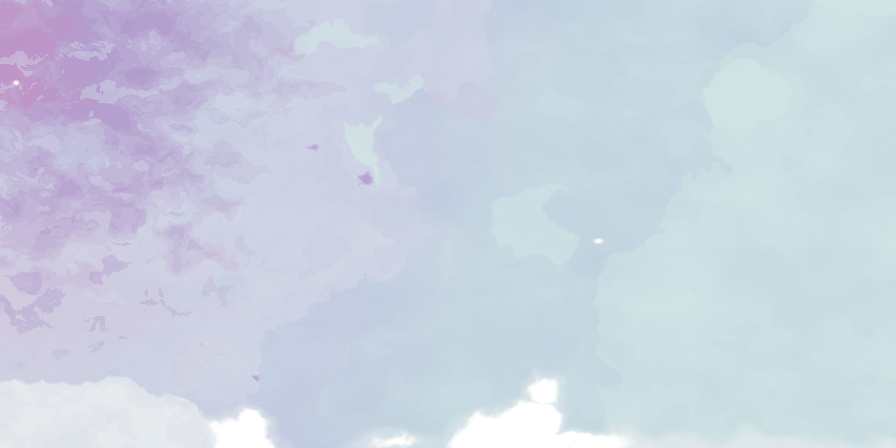
This background is drawn by a Shadertoy shader. Its source:

```glsl
// Pastel watercolour wash: violet corner, lavender and mint stains, white clouds below.

const vec3 BLUE       = vec3(0.778, 0.850, 0.884);
const vec3 PERIWINKLE = vec3(0.775, 0.806, 0.884);
const vec3 LAVENDER   = vec3(0.818, 0.836, 0.897);
const vec3 ROSE_GREY  = vec3(0.815, 0.790, 0.872);
const vec3 VIOLET     = vec3(0.685, 0.590, 0.795);
const vec3 PINK       = vec3(0.770, 0.560, 0.770);
const vec3 AQUA       = vec3(0.802, 0.878, 0.890);
const vec3 MINT       = vec3(0.820, 0.896, 0.895);
const vec3 PALE       = vec3(0.920, 0.937, 0.940);
const vec3 WHITE      = vec3(0.995, 1.000, 0.995);

const float WARP = 0.14;        // raggedness of the wash borders
const float FINE_WARP = 0.08;   // raggedness of the smaller stains
const float MOTTLE = 0.055;     // strength of the faint overall blotches
const float EDGE = 0.004;       // border softness, in canvas heights

// Cloud puffs: centre.xy, radii.zw
const vec4 PUFFS[7] = vec4[7](
    vec4(0.540, 0.000, 0.075, 0.050), vec4(0.560, 0.050, 0.036, 0.028),
    vec4(1.110, 0.000, 0.105, 0.075), vec4(1.180, 0.045, 0.070, 0.058),
    vec4(1.217, 0.125, 0.036, 0.030), vec4(1.290, 0.000, 0.110, 0.030),
    vec4(0.880, 0.000, 0.050, 0.010));

float hash(vec2 p) {
    return fract(sin(dot(p, vec2(127.1, 311.7))) * 43758.5453);
}

float noise(vec2 p) {
    vec2 i = floor(p), f = fract(p);
    f = f * f * (3.0 - 2.0 * f);
    return mix(mix(hash(i), hash(i + vec2(1, 0)), f.x),
               mix(hash(i + vec2(0, 1)), hash(i + vec2(1, 1)), f.x), f.y);
}

// Layered noise, centred on zero
float fbm(vec2 p) {
    float sum = 0.0, amp = 0.45;
    for (int i = 0; i < 5; i++) {
        sum += amp * (noise(p) - 0.5);
        p = mat2(1.6, 1.2, -1.2, 1.6) * p + 7.3;
        amp *= 0.54;
    }
    return sum;
}

// Approximate signed distance to an ellipse
float ellipse(vec2 p, vec2 centre, vec2 radii) {
    return (length((p - centre) / radii) - 1.0) * min(radii.x, radii.y);
}

float fill(float d) { return smoothstep(EDGE, -EDGE, d); }

// Lays a flat ragged stain over a colour
vec3 stain(vec3 col, vec3 tint, float amount, vec2 p, vec2 centre, vec2 radii) {
    return mix(col, tint, amount * fill(ellipse(p, centre, radii)));
}

// Flat tones joined by narrow ramps
float bands(float v, float n) {
    v *= n;
    return (floor(v) + smoothstep(0.85, 1.0, fract(v))) / n;
}

void mainImage(out vec4 fragColor, in vec2 fragCoord) {
    vec2 uv = fragCoord / iResolution.xy;
    vec2 p = vec2(2.0 * uv.x, uv.y);
    vec2 drift = vec2(fbm(p * 13.0), fbm(p * 15.0 + 31.0));
    vec2 q = p + WARP * drift, s = p + FINE_WARP * drift;
    float grain = fbm(s * vec2(12.0, 19.0) + 5.0);
    float blotch = fbm(s * vec2(6.0, 9.0) + 17.0);

    // Blue ground with a periwinkle seam
    float seam = smoothstep(0.72, 1.18, q.x + 0.45 * (0.5 - q.y));
    vec3 col = mix(PERIWINKLE, BLUE, clamp(bands(seam + 0.5 * blotch, 7.0), 0.0, 1.0));

    // Lavender wash on the left, aqua wash on the right
    float leftEdge = mix(0.55, 0.95, smoothstep(0.15, 0.50, q.y))
                   - 0.08 * smoothstep(0.58, 0.68, q.y)
                   + 0.22 * smoothstep(0.74, 0.84, q.y);
    float rightEdge = mix(1.36, 1.60, smoothstep(0.40, 0.66, q.y))
                    + 0.22 * smoothstep(0.85, 1.0, q.y);
    col = mix(col, LAVENDER, (0.8 - 0.25 * smoothstep(0.7, 0.9, p.y)) * fill(q.x - leftEdge));
    col = mix(col, AQUA, 0.85 * fill(rightEdge - q.x));
    col += MOTTLE * vec3(1.0, 0.8, 0.4) * bands(blotch + 0.5 * grain, 10.0);
    float patches = fbm(q * vec2(8.0, 11.0) + 40.0);
    col = mix(col, PERIWINKLE, 0.45 * smoothstep(0.10, 0.12, patches) * smoothstep(1.1, 0.9, p.x));

    // Rosy lower left
    float rose = 1.0 - length((p - vec2(0.0, 0.40)) / vec2(0.62, 0.36));
    col = mix(col, ROSE_GREY, clamp(bands(1.4 * rose + 1.2 * grain, 4.0), 0.0, 0.9));

    // Violet corner in stepped tones, pink at the margin
    float corner = 1.0 - length((p - vec2(0.16, 0.90)) / vec2(0.54, 0.56));
    float violet = 1.05 * corner + 1.1 * grain + 0.4 * blotch;
    col = mix(col, VIOLET, clamp(bands(violet, 7.0), 0.0, 0.85));
    float pink = 1.0 - length((p - vec2(0.0, 0.88)) / vec2(0.25, 0.24));
    col = mix(col, PINK, clamp(bands(pink + 0.8 * grain, 5.0), 0.0, 0.7));

    // Small torn flecks across the left half
    float torn = fbm(s * vec2(20.0, 32.0) + 9.0);
    float leftFade = smoothstep(0.75, 0.25, p.x) * smoothstep(0.12, 0.30, p.y);
    col = mix(col, LAVENDER, 0.45 * leftFade * smoothstep(0.13, 0.15, torn));
    col = mix(col, VIOLET, 0.35 * leftFade * smoothstep(-0.14, -0.16, torn));

    // Mint crescent, open to the right
    float crescent = max(ellipse(s, vec2(1.195, 0.510), vec2(0.110, 0.075)),
                         -ellipse(s, vec2(1.275, 0.525), vec2(0.058, 0.045)));
    crescent = min(crescent, ellipse(s, vec2(1.240, 0.455), vec2(0.045, 0.030)));
    col = mix(col, AQUA, 0.85 * fill(crescent));

    // Mint stains at right and near the upper middle
    col = stain(col, MINT, 0.8, s, vec2(1.67, 0.785), vec2(0.095, 0.070));
    col = stain(col, MINT, 0.8, s, vec2(1.95, 1.00), vec2(0.14, 0.035));
    col = stain(col, MINT, 0.6, q, vec2(0.74, 0.92), vec2(0.08, 0.030));
    col = stain(col, MINT, 0.6, q, vec2(0.89, 0.785), vec2(0.045, 0.022));
    float sliver = abs(s.x - 0.84 + 0.25 * (s.y - 0.605)) - 0.33 * (s.y - 0.605);
    col = mix(col, MINT, 0.8 * fill(max(sliver, s.y - 0.72)));

    // Lilac stains, violet flecks and white specks
    col = stain(col, PERIWINKLE, 0.8, s, vec2(0.885, 0.955), vec2(0.08, 0.055));
    col = stain(col, ROSE_GREY, 0.4, q, vec2(1.02, 0.775), vec2(0.09, 0.030));
    col = stain(col, VIOLET, 0.8, s, vec2(0.820, 0.610), vec2(0.011, 0.007));
    col = stain(col, VIOLET, 0.7, s, vec2(0.685, 0.660), vec2(0.014, 0.006));
    col = stain(col, VIOLET, 0.7, s, vec2(0.557, 0.170), vec2(0.012, 0.007));
    col = stain(col, WHITE, 1.0, p, vec2(1.336, 0.462), vec2(0.009, 0.005));
    col = stain(col, WHITE, 1.0, p, vec2(0.036, 0.815), vec2(0.006, 0.005));

    // Pale bank at lower left and white clouds along the foot
    float bank = min(ellipse(s, vec2(0.12, 0.03), vec2(0.22, 0.13)),
                     ellipse(s, vec2(0.26, 0.02), vec2(0.23, 0.13)));
    col = mix(col, PALE, (0.7 + bands(0.8 * grain, 8.0)) * fill(bank));
    float cloud = 1.0;
    for (int i = 0; i < 7; i++)
        cloud = min(cloud, ellipse(s, PUFFS[i].xy, PUFFS[i].zw));
    col = mix(col, PALE, 0.5 * smoothstep(0.025, 0.0, cloud));
    col = mix(col, PALE, 0.6 * smoothstep(0.05, 0.0, s.y) * smoothstep(1.25, 1.45, p.x));
    col = mix(col, WHITE, smoothstep(0.006, -0.006, cloud));

    fragColor = vec4(col, 1.0);
}
```
